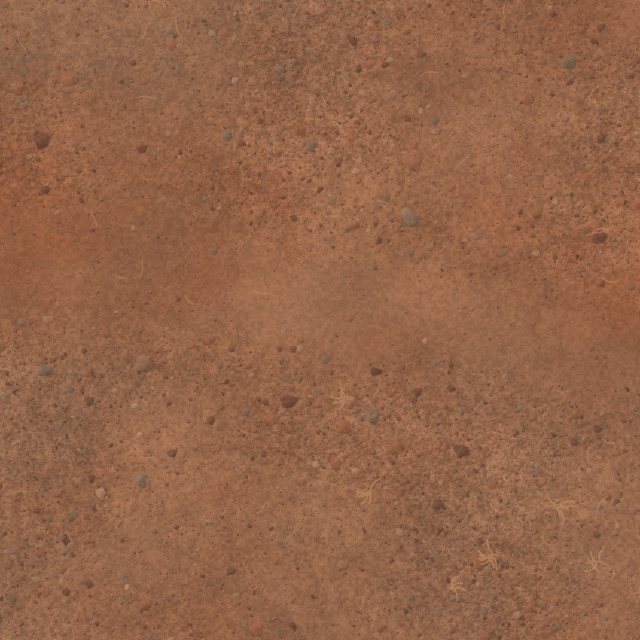
This texture is drawn by a Shadertoy shader. Its source:

```glsl
const vec3 DUST = vec3(0.565, 0.400, 0.297);
const vec3 RUST = vec3(0.585, 0.366, 0.250);
const vec3 PALE = vec3(0.610, 0.425, 0.310);
const vec3 SALMON = vec3(0.690, 0.440, 0.320);
const vec3 TAN = vec3(0.690, 0.525, 0.405);
const vec3 GREY = vec3(0.500, 0.435, 0.360);
const vec3 UMBER = vec3(0.390, 0.260, 0.205);
const vec3 STRAW = vec3(0.760, 0.560, 0.370);
const vec2 LIGHT = vec2(-0.6, 0.8);

vec3 hash3(vec2 p) {
    vec3 q = fract(p.xyx * vec3(0.1031, 0.1030, 0.0973));
    q += dot(q, q.yxz + 33.33);
    return fract((q.xxy + q.yzz) * q.zyx);
}

float noise(vec2 p) {
    vec2 i = floor(p), f = fract(p);
    f = f * f * (3.0 - 2.0 * f);
    float low = mix(hash3(i).x, hash3(i + vec2(1, 0)).x, f.x);
    float high = mix(hash3(i + vec2(0, 1)).x, hash3(i + vec2(1, 1)).x, f.x);
    return mix(low, high, f.y);
}

float fbm(vec2 p, int octaves) {
    float sum = 0.0, weight = 0.5, total = 0.0;
    for (int i = 0; i < octaves; i++) {
        sum += weight * noise(p);
        total += weight;
        weight *= 0.55;
        p = mat2(1.6, 1.2, -1.2, 1.6) * p + 7.3;
    }
    return sum / total;
}

mat2 rotation(float a) {
    return mat2(cos(a), sin(a), -sin(a), cos(a));
}

// Gravel is sparse along a sloping, wind-smoothed band
float gravelDensity(vec2 uv) {
    float band = abs(uv.y - 0.60 + 0.14 * uv.x);
    float patches = smoothstep(0.25, 0.70, fbm(uv * vec2(4.0, 6.0) + 3.0, 2));
    return mix(0.15, 1.0, smoothstep(0.02, 0.17, band)) * mix(0.35, 1.0, patches);
}

vec3 soilColor(vec2 uv) {
    float belt = exp(-pow((uv.y - 0.68 + 0.1 * uv.x) / 0.17, 2.0));
    float rust = 0.75 * belt + 1.6 * (fbm(uv * vec2(3.0, 5.0) + 11.0, 4) - 0.42);
    vec3 soil = mix(DUST, RUST, clamp(rust, 0.0, 1.0));
    soil = mix(soil, PALE, 0.6 * smoothstep(0.45, 0.75, fbm(uv * vec2(4.0, 8.0) + 31.0, 4)));
    return soil * (0.90 + 0.22 * fbm(uv * 9.0 + 5.0, 4));
}

vec3 stoneColor(float pick, float shade) {
    vec3 c = mix(SALMON, RUST, shade);
    c = mix(c, TAN, step(0.45, pick));
    c = mix(c, GREY, step(0.60, pick));
    c = mix(c, UMBER, step(0.82, pick));
    return c * (0.92 + 0.16 * shade);
}

// One jittered layer of rounded, lopsided stones with a soft contact shadow
vec3 addStones(vec3 ground, vec2 uv, float scale, float amount, float opacity, float pixel) {
    vec2 p = uv * scale, cell = floor(p);
    float blur = pixel * scale;
    for (int k = 0; k < 9; k++) {
        vec2 id = cell + vec2(k % 3 - 1, k / 3 - 1);
        vec3 place = hash3(id + scale), look = hash3(id + scale + 57.0);
        vec2 center = id + place.xy;
        if (place.z > amount * gravelDensity(center / scale)) continue;
        float radius = mix(0.14, 0.42, look.x * look.x);
        vec2 offset = p - center;
        vec2 q = rotation(look.y * 6.283) * offset * vec2(1.0, 1.0 + 0.6 * look.z);
        float angle = atan(q.y, q.x);
        float lumps = 1.0 + 0.10 * sin(3.0 * angle + place.x * 6.0) + 0.06 * sin(5.0 * angle + place.y * 6.0);
        float edge = length(q) * lumps - radius;
        float side = dot(offset, LIGHT) / radius;
        float shadow = (1.0 - smoothstep(0.0, 0.10, edge)) * smoothstep(0.3, -0.8, side);
        ground *= 1.0 - 0.28 * opacity * shadow;
        vec3 stone = stoneColor(fract(look.y * 7.0 + look.z), fract(place.z * 19.0 + look.x));
        stone *= 0.97 + 0.09 * side + 0.22 * (fbm(uv * 130.0, 2) - 0.5);
        float cover = 1.0 - smoothstep(-blur, blur, edge);
        ground = mix(ground, stone, cover * opacity * mix(0.55, 1.0, look.z));
    }
    return ground;
}

float strand(vec2 p, vec2 dir, float size, float width, float pixel) {
    float along = clamp(dot(p, dir), 0.0, size);
    float bend = 0.12 * size * sin(3.0 * along / size);
    float dist = length(p - dir * along - vec2(-dir.y, dir.x) * bend);
    return 1.0 - smoothstep(width, width + pixel, dist);
}

// Loose straws, then a few frayed tufts
float dryGrass(vec2 uv, float pixel) {
    float cover = 0.0;
    for (int i = 0; i < 36; i++) {
        vec3 h = hash3(vec2(i, 71)), g = hash3(vec2(i, 13));
        vec2 dir = rotation(g.x * 6.283) * vec2(1, 0);
        cover = max(cover, 0.45 * strand(uv - h.xy, dir, 0.01 + 0.025 * h.z, 0.0003, pixel));
    }
    for (int i = 0; i < 54; i++) {
        vec3 tuft = hash3(vec2(i / 9, 29)), h = hash3(vec2(i, 47));
        vec2 root = vec2(0.4 + 0.55 * tuft.x, 0.06 + 0.45 * tuft.y) + 0.012 * (h.xy - 0.5);
        vec2 dir = rotation(h.z * 6.283) * vec2(1, 0);
        cover = max(cover, 0.6 * strand(uv - root, dir, 0.008 + 0.017 * h.x, 0.0005, pixel));
    }
    return cover;
}

void mainImage(out vec4 fragColor, in vec2 fragCoord) {
    vec2 uv = fragCoord / iResolution.y;
    float pixel = 1.0 / iResolution.y;
    float gravel = gravelDensity(uv);
    vec3 color = soilColor(uv);

    // Sandy grain, coarser where gravel gathers
    float grain = fbm(uv * 210.0, 3) - 0.5;
    float clods = fbm(uv * 75.0 + 19.0, 3) - 0.5;
    color *= 1.0 + grain * mix(0.20, 0.42, gravel) + clods * mix(0.08, 0.26, gravel);

    // Stones from grit to cobbles
    color = addStones(color, uv, 170.0, 0.75, 0.62, pixel);
    color = addStones(color, uv, 95.0, 0.62, 0.65, pixel);
    color = addStones(color, uv, 52.0, 0.42, 0.68, pixel);
    color = addStones(color, uv, 27.0, 0.17, 0.72, pixel);

    color = mix(color, STRAW, dryGrass(uv, pixel));
    fragColor = vec4(color, 1.0);
}
```
